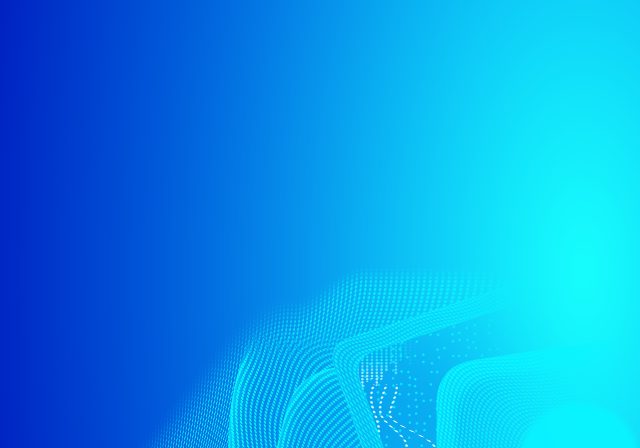
Write a Shadertoy shader that draws this background.

```glsl
// Blue to cyan glow with folded sheets of fine dots rising from the lower right.

#define GLOW_CENTER vec2(0.911, 0.275)
#define GLOW_STRETCH vec2(1.0, 0.5)
#define GLOW_FALLOFF 0.96
#define HOLLOW_SHADE 0.10
#define STRAND_STEP vec2(0.0080, 0.0050)
#define NET_STEP vec2(0.0058, 0.0058)
#define DOT_RADIUS 0.0019
#define RIBBON_WIDTH 0.034
#define SPARSE_STEP 0.0115
#define SPARSE_SHARE 0.5
#define INK_COLOR vec3(0.03, 0.96, 1.0)
#define SPARK_COLOR vec3(0.85, 1.0, 1.0)

float hash(vec2 p) {
    vec3 q = fract(vec3(p.xyx) * 0.1031);
    q += dot(q, q.yzx + 33.33);
    return fract((q.x + q.y) * q.z);
}

float smoothMin(float a, float b, float k) {
    float h = max(k - abs(a - b), 0.0) / k;
    return min(a, b) - h * h * k * 0.25;
}

// Antialiased disc; the distance is in units of the canvas width.
float disc(float dist, float radius) {
    float blur = 0.7 / iResolution.x;
    return smoothstep(radius + blur, radius - blur, dist);
}

float dotGrid(vec2 p, vec2 cell) {
    return disc(length((fract(p / cell) - 0.5) * cell), DOT_RADIUS);
}

// Depth inside a sheet bounded by a leaning left side and a sloping top.
float foldDepth(vec2 p, float left, float lean, float top, float slope, float bend) {
    float side = p.x - left - lean * p.y;
    float below = top + slope * (p.x - left) - p.y;
    return smoothMin(side, below, bend);
}

// Dots following the contours of a sheet, with a slow ripple.
float contourDots(vec2 p, float depth, vec2 cell) {
    float along = 0.8 * p.x + 0.9 * p.y;
    return dotGrid(vec2(depth + 0.004 * sin(along * 38.0), along), cell);
}

float inside(float depth) {
    return smoothstep(-0.001, 0.002, depth);
}

float rim(float depth, float width) {
    return exp(-max(depth, 0.0) / width);
}

// Scattered dots with jitter.
float sparseDots(vec2 p) {
    vec2 id = floor(p / SPARSE_STEP);
    vec2 jitter = vec2(hash(id), hash(id + 17.0)) - 0.5;
    vec2 offset = fract(p / SPARSE_STEP) - 0.5 - 0.4 * jitter;
    float keep = step(hash(id + 41.0), SPARSE_SHARE);
    return keep * disc(length(offset) * SPARSE_STEP, DOT_RADIUS);
}

// Hanging columns and dotted trails beside the central ribbon.
float sparks(vec2 p) {
    float column = floor(p.x / 0.0075);
    float end = 0.085 + 0.025 * hash(vec2(column, 3.0)) + 0.65 * max(p.x - 0.575, 0.0);
    float ink = 0.8 * dotGrid(p, vec2(0.0075, 0.0050)) * step(end, p.y)
              * smoothstep(0.66, 0.60, p.x);
    for (int i = 0; i < 3; i++) {
        float n = float(i);
        float x = 0.586 + 0.014 * n + 0.006 * sin(p.y * 60.0 + n)
                + 0.03 * n * smoothstep(0.055, 0.0, p.y);
        float y = (fract(p.y / 0.0075) - 0.5) * 0.0075;
        ink = max(ink, disc(length(vec2(p.x - x, y)), DOT_RADIUS) * step(p.y, 0.10));
    }
    return ink;
}

// Stretched radial glow, dimmed softly behind the lower folds.
vec3 background(vec2 p) {
    float d = length(vec3((p - GLOW_CENTER) * GLOW_STRETCH, 0.03)) - 0.012;
    float g = 1.0 - GLOW_FALLOFF * d + 0.02 * sin(7.85 * d);
    vec2 hollow = (p - vec2(0.70, 0.06)) / vec2(0.13, 0.12);
    g -= HOLLOW_SHADE * exp(-dot(hollow, hollow));
    return vec3(max(0.1 * g * g - 0.01, 0.0), g, 0.69 + 0.54 * g - 0.24 * g * g);
}

void mainImage(out vec4 fragColor, in vec2 fragCoord) {
    vec2 p = fragCoord / iResolution.x;
    float rightFade = smoothstep(0.87, 0.70, p.x);

    // Rear sheet: strands hang from a stepped crest, denser to the left
    float crest = smoothMin(1.22 * (p.x - 0.212), 0.232, 0.06)
                + 0.05 * smoothstep(0.46, 0.57, p.x);
    float depth = 0.8 * (crest - p.y);
    float edge = mix(0.07, 0.025, smoothstep(0.36, 0.55, p.x));
    vec2 strand = vec2(p.x * (2.2 - p.x) + 3.0 * depth * depth, depth);
    float ink = 0.8 * dotGrid(strand, STRAND_STEP) + 0.06;
    ink *= smoothstep(-0.005, edge, depth) * rightFade;

    // Two left folds with bright sides
    depth = foldDepth(p, 0.357, 1.3 * p.y - 0.03, 0.22, 0.15, 0.05);
    float fold = 0.85 * contourDots(p, depth, STRAND_STEP) + 0.05
               + 0.8 * rim(depth, 0.013) * smoothstep(0.19, 0.10, p.y);
    ink = mix(ink, fold * rightFade, inside(depth) * smoothstep(0.20, 0.12, p.y));
    depth = foldDepth(p, 0.432, 0.25, 0.112, 0.15, 0.06);
    fold = 0.85 * contourDots(p, depth, STRAND_STEP) + 0.75 * rim(depth, 0.011);
    ink = mix(ink, fold, inside(depth));

    // Central ribbon and the sparse hollow behind it
    depth = foldDepth(p, 0.566, -0.35, 0.179, 0.33, 0.04);
    float ribbon = inside(RIBBON_WIDTH - depth);
    float net = 0.25 + 0.6 * contourDots(p, depth, NET_STEP)
              + 0.3 * rim(depth, 0.004) + 0.3 * rim(RIBBON_WIDTH - depth, 0.004);
    fold = mix(0.8 * sparseDots(p), net, ribbon);
    ink = mix(ink, fold * rightFade, inside(depth));
    float spark = sparks(p) * inside(depth) * (1.0 - ribbon);

    // Right fold
    depth = foldDepth(p, 0.682, 0.0, 0.129, 0.15, 0.06);
    fold = 0.75 * contourDots(p, depth, NET_STEP) + 0.10
         + 0.35 * smoothstep(0.04, 0.02, depth) + 0.3 * rim(depth, 0.005);
    ink = mix(ink, fold * smoothstep(1.0, 0.86, p.x), inside(depth));
    spark *= 1.0 - inside(depth);

    // Bright mound in the lower right
    float mound = 1.0 - length((p - vec2(0.905, -0.02)) / vec2(0.10, 0.095));
    ink = mix(ink, 0.85, smoothstep(-0.03, 0.15, mound));

    vec3 color = mix(background(p), INK_COLOR, clamp(ink, 0.0, 1.0));
    float whiteness = smoothstep(0.15, 0.10, p.y);
    color = mix(color, mix(INK_COLOR, SPARK_COLOR, whiteness), spark);
    fragColor = vec4(color, 1.0);
}
```
